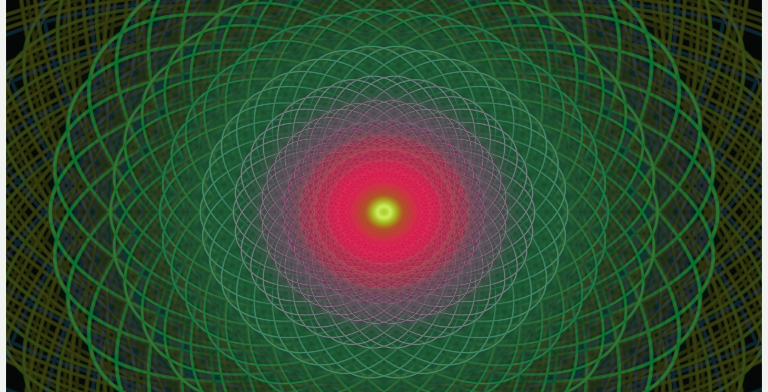
Reproduce this background procedurally as a WebGL 1 fragment shader.

```glsl
precision highp float;
// Nested rosettes of rotated ellipses woven around a glowing red and yellow core.

uniform vec2 u_resolution;

#define CENTER vec2(0.5, 0.459)  // fraction of the canvas
#define SQUASH 0.905             // vertical flattening of the weave
#define COPIES 17.0              // ellipses in each rosette
#define OUTER_RADIUS 1.546       // in canvas heights
#define RING_RATIO 1.22          // size step between rosettes
#define ELLIPSE_RATIO 0.46       // minor axis over major axis
#define STROKE 0.0062            // half width relative to the major axis
#define INNER_DIM 0.50           // strand brightness deep inside a rosette
#define MARGIN 0.008             // pale side strips, fraction of the width

const float PI = 3.14159265;
const int LAYERS = 16;

const vec3 BLACK = vec3(0.012, 0.025, 0.022);
const vec3 DARK_HAZE = vec3(0.05, 0.17, 0.09);
const vec3 GREEN_HAZE = vec3(0.09, 0.28, 0.17);
const vec3 LILAC_HAZE = vec3(0.33, 0.26, 0.31);
const vec3 CRIMSON_HAZE = vec3(0.58, 0.16, 0.27);
const vec3 OLIVE = vec3(0.24, 0.27, 0.06);
const vec3 BLUE = vec3(0.07, 0.23, 0.27);
const vec3 GREEN = vec3(0.06, 0.47, 0.20);
const vec3 SAGE = vec3(0.25, 0.54, 0.39);
const vec3 LILAC = vec3(0.46, 0.50, 0.52);
const vec3 VIOLET = vec3(0.62, 0.30, 0.48);
const vec3 RED = vec3(0.80, 0.13, 0.30);
const vec3 ORANGE = vec3(0.66, 0.38, 0.10);
const vec3 LIME = vec3(0.66, 0.84, 0.15);
const vec3 PALE_LIME = vec3(0.85, 0.92, 0.45);

// Approximate signed distance to an ellipse with semi-axes s.
float ellipseDistance(vec2 p, vec2 s) {
  vec2 g = p / (s * s);
  return (dot(p, g) - 1.0) / (2.0 * length(g) + 1e-5);
}

// Nearest ellipse of the rosette on the strands leaning to one side.
float strandDistance(float r, float theta, float lean, vec2 s) {
  float inner = 1.0 / (s.y * s.y);
  float outer = 1.0 / (s.x * s.x);
  float c = clamp((inner - 1.0 / (r * r)) / (inner - outer), 0.0, 1.0);
  float spacing = PI / COPIES;
  float copy = floor((theta - lean * acos(sqrt(c))) / spacing + 0.5);
  float angle = theta - copy * spacing;
  return ellipseDistance(r * vec2(cos(angle), sin(angle)), s);
}

// Soft-edged stroke, dimmed when thinner than a pixel, with a faint halo.
float stroke(float d, float width, float pixel) {
  d = abs(d);
  float w = max(width, 0.5 * pixel);
  float line = 1.0 - smoothstep(w - 0.8 * pixel, w + 1.2 * pixel, d);
  float halo = 0.22 * exp(-d / (2.0 * w));
  return max(line * (1.0 - 0.2 * min(d / w, 1.0)), halo) * min(1.0, 0.3 + width / w);
}

vec3 layerColor(float a) {
  vec3 c = mix(RED, VIOLET, smoothstep(0.19, 0.26, a));
  c = mix(c, LILAC, smoothstep(0.25, 0.36, a));
  c = mix(c, SAGE, smoothstep(0.35, 0.47, a));
  c = mix(c, GREEN, smoothstep(0.46, 0.62, a));
  return mix(c, OLIVE, smoothstep(0.85, 1.10, a));
}

vec3 ground(float r) {
  vec3 c = mix(RED * 0.9, CRIMSON_HAZE, smoothstep(0.12, 0.17, r));
  c = mix(c, LILAC_HAZE, smoothstep(0.17, 0.26, r));
  c = mix(c, GREEN_HAZE, smoothstep(0.26, 0.38, r));
  c = mix(c, DARK_HAZE, smoothstep(0.42, 0.66, r));
  return mix(c, BLACK, smoothstep(0.66, 0.92, r));
}

// Lays light over the base, mostly keeping the brighter of the two.
vec3 lighten(vec3 base, vec3 light) {
  return max(base, light) + 0.12 * min(base, light);
}

void main() {
  vec2 uv = gl_FragCoord.xy / u_resolution;
  float pixel = 1.0 / u_resolution.y;
  vec2 p = (uv - CENTER) * vec2(u_resolution.x / u_resolution.y, 1.0);
  p.y /= SQUASH;
  float r = max(length(p), 1e-3);
  float theta = atan(p.y, p.x + 1e-6);
  vec3 color = ground(r);

  // Woven rosettes, brightest at their rims, each with a faint echo
  float a = OUTER_RADIUS;
  for (int i = 0; i < LAYERS; i++) {
    vec2 axes = a * vec2(1.0, ELLIPSE_RATIO);
    float left = strandDistance(r, theta, -1.0, axes);
    float right = strandDistance(r, theta, 1.0, axes);
    float w = STROKE * min(a, 0.85);
    float strand = max(stroke(left, w, pixel), stroke(right, w, pixel));
    float shift = 3.2 * w;
    float echo = max(stroke(left + shift, w, pixel), stroke(right + shift, w, pixel));
    float rim = mix(INNER_DIM, 0.95, smoothstep(0.60, 0.98, r / a));
    float outside = smoothstep(0.2, 0.6, a) * smoothstep(0.25, 0.5, r);
    vec3 echoColor = mix(OLIVE, BLUE, mod(float(i), 2.0));
    color = lighten(color, echoColor * echo * 0.65 * outside);
    rim = max(rim, 0.85 * smoothstep(0.9, 1.1, a) * smoothstep(0.7, 0.9, r));
    color = lighten(color, layerColor(a) * strand * rim);
    a /= RING_RATIO;
  }

  // Glowing core
  color = mix(color, ORANGE, 0.9 * (1.0 - smoothstep(0.030, 0.100, r)));
  color = mix(color, LIME, 1.0 - smoothstep(0.018, 0.052, r));
  float ring = (r - 0.016) / 0.007;
  color = mix(color, PALE_LIME, 0.75 * exp(-ring * ring));

  // Pale strips at both sides
  float side = min(uv.x, 1.0 - uv.x);
  float aa = 0.5 / u_resolution.x;
  color = mix(vec3(0.94, 0.95, 0.94), color, smoothstep(MARGIN - aa, MARGIN + aa, side));

  gl_FragColor = vec4(color, 1.0);
}
```
